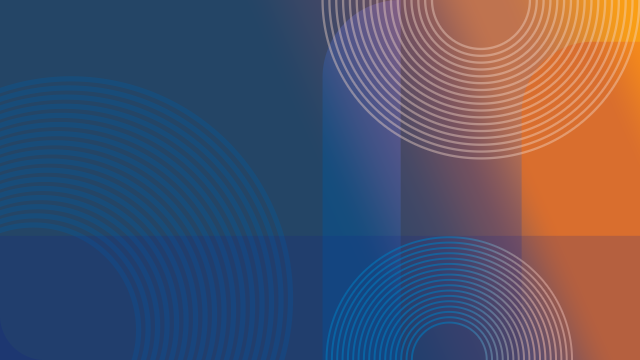
Write a Shadertoy shader that draws this background.

```glsl
// Blue-to-orange diagonal gradient with rounded panels and three sets of ring arcs.

// Coverage of a shape from its signed distance, one pixel soft.
float cover(float d) {
    return clamp(0.5 - d * iResolution.y, 0.0, 1.0);
}

// Distance to a panel open to the right and below, rounded at its top left corner.
float panelDistance(vec2 p, vec2 corner, float radius) {
    vec2 q = vec2(corner.x - p.x, p.y - corner.y) + radius;
    return length(max(q, 0.0)) + min(max(q.x, q.y), 0.0) - radius;
}

// Seventeen ring lines stepping from an inner circle (xy centre, z radius) to an outer one.
float rings(vec2 p, vec3 inner, vec3 outer, float halfWidth) {
    float coverage = 0.0;
    for (int i = 0; i < 17; i++) {
        vec3 ring = mix(inner, outer, float(i) / 16.0);
        float d = abs(length(p - ring.xy) - ring.z) - halfWidth;
        coverage = max(coverage, cover(d));
    }
    return coverage;
}

// Slate through mauve to amber along the slanted axis.
vec3 backdrop(float slant) {
    vec3 c = mix(vec3(0.14, 0.27, 0.40), vec3(0.25, 0.28, 0.40), smoothstep(0.66, 0.92, slant));
    c = mix(c, vec3(0.47, 0.32, 0.37), smoothstep(0.87, 1.15, slant));
    c = mix(c, vec3(0.75, 0.45, 0.31), smoothstep(1.08, 1.33, slant));
    return mix(c, vec3(0.98, 0.62, 0.08), smoothstep(1.38, 1.76, slant));
}

// Mauve through burnt orange to bright orange.
vec3 orangePanel(float slant) {
    vec3 c = mix(vec3(0.38, 0.33, 0.42), vec3(0.85, 0.43, 0.18), smoothstep(1.00, 1.27, slant));
    return mix(c, vec3(0.97, 0.55, 0.10), smoothstep(1.55, 1.76, slant));
}

void mainImage(out vec4 fragColor, in vec2 fragCoord) {
    vec2 p = fragCoord / iResolution.y;
    p.x += 0.5 * (16.0 / 9.0 - iResolution.x / iResolution.y);
    float slant = p.x - 0.45 * (1.0 - p.y);
    vec3 color = backdrop(slant);

    // Blue panel, ending at a straight right edge
    float bluePanel = cover(max(panelDistance(p, vec2(0.896, 1.0), 0.215), p.x - 1.113));
    vec3 blueTint = mix(vec3(-0.06, 0.03, 0.09), vec3(0.05, 0.05, 0.14), smoothstep(0.68, 0.95, slant));
    color += blueTint * bluePanel;

    // Orange panel
    color = mix(color, orangePanel(slant), cover(panelDistance(p, vec2(1.449, 0.884), 0.197)));

    // Broad rings on the left, with shifted centres
    float broadRings = rings(p, vec3(0.093, 0.083, 0.292), vec3(0.197, 0.171, 0.610), 0.0072);
    color = mix(color, vec3(0.08, 0.31, 0.50), 0.75 * broadRings);

    // Blue veil over the lower band, deeper outside the rounded corner
    color = mix(color, vec3(0.08, 0.13, 0.55), 0.18 * cover(p.y - 0.345));
    vec2 cornerOffset = max(0.125 - p, 0.0);
    color = mix(color, vec3(0.10, 0.19, 0.46), 0.5 * cover(0.125 - length(cornerOffset)));

    // Pale rings hanging from the top
    float topRings = rings(p, vec3(1.336, 1.0, 0.136), vec3(1.336, 1.0, 0.440), 0.0032);
    color = mix(color, vec3(0.95, 0.84, 0.78), 0.42 * topRings);

    // Rings rising from the bottom, cyan turning pale
    float bottomRings = rings(p, vec3(1.248, 0.0, 0.104), vec3(1.248, 0.0, 0.341), 0.0027);
    vec3 lineColor = mix(vec3(0.01, 0.46, 0.72), vec3(0.86, 0.66, 0.62), smoothstep(1.22, 1.52, p.x));
    color = mix(color, lineColor, 0.62 * bottomRings);

    fragColor = vec4(color, 1.0);
}
```
